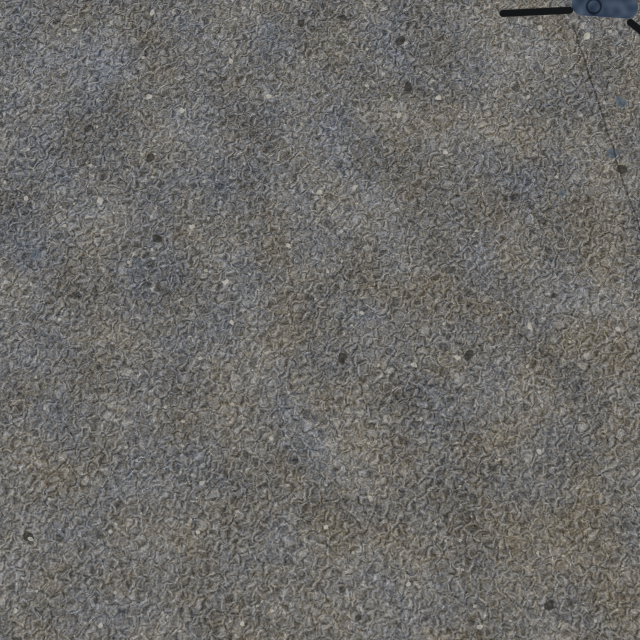
This texture is drawn by a Shadertoy shader. Its source:

```glsl
#define BASE_COLOR vec3(0.419, 0.413, 0.402)
#define PALE_COLOR vec3(0.70, 0.69, 0.65)
#define PIT_COLOR vec3(0.20, 0.195, 0.18)
#define STONE_COLOR vec3(0.31, 0.36, 0.41)
#define METAL_COLOR vec3(0.22, 0.27, 0.34)
#define GRAIN_SCALE vec2(105.0, 175.0)
#define GRAIN_ANGLE 0.95
#define GRAIN_CONTRAST 0.27
#define FINE_CONTRAST 0.14
#define MOTTLE_CONTRAST 0.07
#define TINT_AMOUNT 0.035
#define EDGE 0.0013

vec2 hash2(vec2 p) {
    vec3 q = fract(p.xyx * vec3(0.1031, 0.1030, 0.0973));
    q += dot(q, q.yzx + 33.33);
    return fract((q.xx + q.yz) * q.zy);
}

mat2 rotation(float angle) {
    float c = cos(angle), s = sin(angle);
    return mat2(c, -s, s, c);
}

float cornerSlope(vec2 cell, vec2 offset) {
    float angle = 6.2832 * hash2(cell).x;
    return dot(vec2(cos(angle), sin(angle)), offset);
}

float gradientNoise(vec2 p) {
    vec2 i = floor(p), f = fract(p);
    vec2 u = f * f * f * (f * (f * 6.0 - 15.0) + 10.0);
    vec2 e = vec2(1.0, 0.0);
    float low = mix(cornerSlope(i, f), cornerSlope(i + e, f - e), u.x);
    float high = mix(cornerSlope(i + e.yx, f - e.yx), cornerSlope(i + e.xx, f - e.xx), u.x);
    return mix(low, high, u.y);
}

float fbm(vec2 p) {
    float sum = 0.0, weight = 1.0;
    for (int i = 0; i < 4; i++) {
        sum += weight * gradientNoise(p);
        p = rotation(0.6) * p * 2.0 + 7.3;
        weight *= 0.6;
    }
    return sum;
}

// Coverage of one randomly placed, irregular pebble per grid cell
float scatter(vec2 uv, float cells, float chance, float radius, float seed) {
    vec2 cell = floor(uv * cells);
    vec2 place = hash2(cell + seed), kind = hash2(cell + seed + 17.0);
    vec2 d = uv - (cell + 0.25 + 0.5 * place) / cells;
    d = rotation(6.2832 * place.x) * d * vec2(1.0, 1.0 + 0.4 * kind.y);
    float size = radius * mix(0.5, 1.0, kind.y);
    float dist = length(d) * (1.0 + 0.5 * gradientNoise(uv / radius + seed));
    return step(kind.x, chance) * (1.0 - smoothstep(size - EDGE, size + EDGE, dist));
}

float segment(vec2 p, vec2 a, vec2 b) {
    vec2 ab = b - a;
    return length(p - a - ab * clamp(dot(p - a, ab) / dot(ab, ab), 0.0, 1.0));
}

float stroke(float dist, float radius) {
    return 1.0 - smoothstep(radius - EDGE, radius + EDGE, dist);
}

// Slanted flakes and short pale curls, finer toward the far edge
vec3 pavement(vec2 uv) {
    vec2 ground = uv * (1.0 + 0.2 * uv.y) + 1.0;
    vec2 bend = vec2(gradientNoise(ground * 70.0), gradientNoise(ground * 70.0 + 31.0));
    vec2 q = (rotation(GRAIN_ANGLE) * ground) * GRAIN_SCALE + bend * 1.5 + 400.0;
    float flakes = gradientNoise(q);
    float fine = gradientNoise(ground * 290.0 + bend);
    float curls = 1.0 - smoothstep(0.0, 0.13, abs(gradientNoise(q * 0.75 + 53.0)));
    curls *= smoothstep(0.05, 0.4, gradientNoise(ground * 75.0 + 19.0));
    float mottle = fbm(ground * 6.0);

    float light = GRAIN_CONTRAST * flakes + FINE_CONTRAST * fine;
    light += MOTTLE_CONTRAST * mottle + 0.10 * curls;
    float warmth = fbm(ground * 9.0 + 40.0) + gradientNoise(ground * 100.0 + 80.0);
    warmth += 0.45 * (uv.x - uv.y);
    return BASE_COLOR + light + TINT_AMOUNT * warmth * vec3(0.6, 0.1, -0.8);
}

void mainImage(out vec4 fragColor, in vec2 fragCoord) {
    vec2 uv = fragCoord / iResolution.xy;
    vec3 color = pavement(uv);
    float texture1 = 0.12 * gradientNoise(uv * 180.0);

    // Embedded stones, pits and pale chips
    float far = smoothstep(0.35, 0.9, uv.y);
    color = mix(color, STONE_COLOR + texture1, 0.75 * far * scatter(uv, 11.0, 0.13, 0.011, 3.0));
    color = mix(color, PIT_COLOR + texture1, 0.75 * scatter(uv, 10.0, 0.16, 0.009, 41.0));
    color = mix(color, PALE_COLOR + texture1, 0.85 * scatter(uv, 15.0, 0.17, 0.0052, 67.0));
    color = mix(color, PALE_COLOR, 0.75 * scatter(uv, 48.0, 0.07, 0.0032, 95.0));
    color = mix(color, PALE_COLOR + texture1, 0.8 * scatter(uv, 5.0, 0.05, 0.011, 120.0));

    // Thin seam near the right edge
    vec2 wavy = uv + 0.004 * gradientNoise(uv * 25.0);
    float seam = stroke(segment(wavy, vec2(0.895, 0.96), vec2(1.0, 0.64)), 0.0015);
    color *= 1.0 - 0.3 * seam;

    // Dark rod and metal bracket at the upper corner
    float bracket = segment(uv, vec2(0.91, 0.993), vec2(0.98, 0.988));
    vec3 metal = METAL_COLOR + 0.15 * gradientNoise(uv * 60.0);
    metal = mix(metal, metal * 0.5, stroke(abs(length(uv - vec2(0.928, 0.99)) - 0.011), 0.0015));
    color = mix(color, metal, stroke(bracket, 0.017));
    float rod = segment(uv, vec2(0.786, 0.979), vec2(0.89, 0.984));
    rod = min(rod, segment(uv, vec2(0.985, 0.965), vec2(1.01, 0.945)));
    color = mix(color, vec3(0.08, 0.085, 0.09), stroke(rod, 0.0055));

    fragColor = vec4(clamp(color, 0.0, 1.0), 1.0);
}
```
